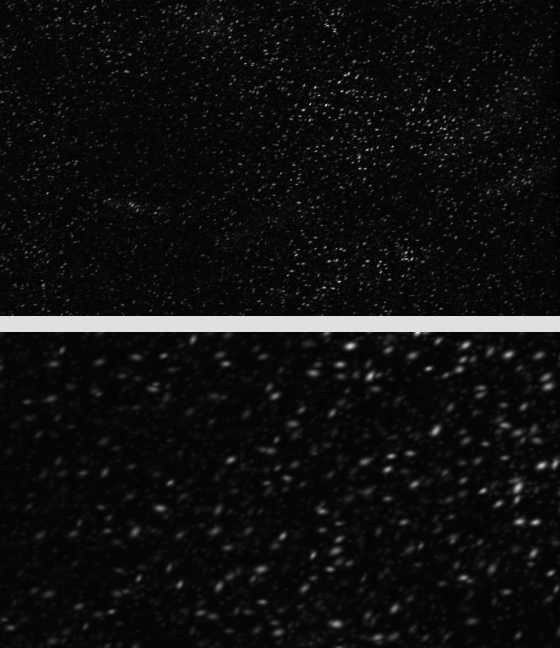
Top: the whole. Bottom: its middle third, enlarged.
A Shadertoy shader for this texture:

```glsl
float hash(vec2 p) {
    p = fract(p * vec2(0.1031, 0.1137));
    p += dot(p, p.yx + 33.33);
    return fract((p.x + p.y) * p.x * 17.0);
}

vec2 hash2(vec2 p) {
    return vec2(hash(p), hash(p + 71.7));
}

mat2 rotation(float angle) {
    float c = cos(angle), s = sin(angle);
    return mat2(c, -s, s, c);
}

// Scattered soft ellipses, one per cell; a high rarity leaves few bright ones
float flecks(vec2 p, float cells, float rarity, vec2 radii) {
    vec2 q = p * cells + 40.0, cell = floor(q);
    float light = 0.0;
    for (int y = -1; y <= 1; y++) {
        for (int x = -1; x <= 1; x++) {
            vec2 id = cell + vec2(x, y);
            vec2 offset = q - id - hash2(id);
            float tilt = 0.5 + 1.2 * (hash(id + 13.1) - 0.5);
            vec2 d = rotation(-tilt) * offset;
            d = vec2(d.x * cos(2.0 * tilt) + d.y * sin(2.0 * tilt),
                     d.y * cos(2.0 * tilt) - d.x * sin(2.0 * tilt));
            d /= radii * mix(0.75, 1.2, hash(id + 29.3));
            light = max(light, pow(hash(id + 57.9), rarity) * exp(-dot(d, d)));
        }
    }
    return light;
}

// Smooth clumps summed from neighbouring cells
float clumps(vec2 p, float cells) {
    vec2 q = p * cells + 20.0, cell = floor(q);
    float sum = 0.0, weight = 0.0;
    for (int y = -1; y <= 1; y++) {
        for (int x = -1; x <= 1; x++) {
            vec2 id = cell + vec2(x, y);
            vec2 d = q - id - hash2(id);
            float w = exp(-3.0 * dot(d, d));
            sum += w * hash(id + 91.3);
            weight += w;
        }
    }
    return sum / weight;
}

float waves(vec2 p) {
    return sin(p.x * 5.0 + 2.0 * sin(p.y * 4.0)) * 0.5
         + sin(p.y * 11.0 + 1.5 * sin(p.x * 7.0)) * 0.3
         + sin(dot(p, vec2(17.0, -13.0))) * 0.2;
}

float patchGlow(vec2 p, vec2 center, vec2 size) {
    vec2 d = (p - center) / size;
    return exp(-dot(d, d));
}

float streak(vec2 p, vec2 a, vec2 b, float width) {
    vec2 ab = b - a;
    float t = clamp(dot(p - a, ab) / dot(ab, ab), 0.0, 1.0);
    vec2 d = (p - a - ab * t) / width;
    return exp(-dot(d, d));
}

float grainDensity(vec2 p) {
    float d = 0.22 + 0.07 * waves(p);
    d += 0.36 * patchGlow(p, vec2(1.00, 0.68), vec2(0.33, 0.30));
    d += 0.32 * patchGlow(p, vec2(1.05, 0.13), vec2(0.36, 0.16));
    d += 0.26 * patchGlow(p, vec2(1.45, 0.62), vec2(0.30, 0.20));
    d += 0.24 * patchGlow(p, vec2(0.13, 0.33), vec2(0.09, 0.28));
    d += 0.20 * patchGlow(p, vec2(0.40, 0.90), vec2(0.45, 0.12));
    d *= 0.35 + 0.8 * clumps(p, 9.0) + 0.55 * clumps(p, 27.0);
    return max(d, 0.05);
}

// Broad scuffs in the surface
float scuffs(vec2 p) {
    vec2 q = p + 0.012 * vec2(waves(p * 5.0), waves(p.yx * 6.0));
    float s = 0.7 * streak(q, vec2(1.39, 0.50), vec2(1.67, 0.72), 0.035);
    s += 0.8 * streak(q, vec2(1.56, 0.39), vec2(1.73, 0.48), 0.022);
    s += 0.9 * streak(q, vec2(0.34, 0.36), vec2(0.52, 0.33), 0.018);
    s += 0.5 * streak(q, vec2(0.70, 0.23), vec2(0.95, 0.34), 0.025);
    return s + 0.8 * patchGlow(q, vec2(0.66, 0.92), vec2(0.06, 0.06));
}

// Narrow cracks that gather bright grains
float veins(vec2 p) {
    vec2 q = p + 0.008 * vec2(waves(p * 8.0), waves(p.yx * 9.0));
    float v = streak(q, vec2(0.98, 1.01), vec2(1.07, 0.88), 0.006);
    v += 0.8 * streak(q, vec2(0.88, 1.01), vec2(0.81, 0.94), 0.006);
    v += 0.6 * streak(q, vec2(0.17, 0.30), vec2(0.12, 0.14), 0.010);
    return v + 0.8 * streak(q, vec2(0.98, 0.05), vec2(1.09, 0.13), 0.012);
}

void mainImage(out vec4 fragColor, in vec2 fragCoord) {
    vec2 p = fragCoord / iResolution.y;
    float density = grainDensity(p);
    float scuff = scuffs(p), vein = veins(p);

    float coarse = flecks(p, 85.0, 8.0, vec2(0.42, 0.25));
    float fine = flecks(p + 3.7, 150.0, 3.0, vec2(0.46, 0.32));
    float ridges = flecks(p * vec2(0.35, 1.0) + 7.1, 70.0, 2.0, vec2(0.5, 0.25));

    // Dark stone, then dust, scuffs and bright grains
    float light = 0.018 + 0.014 * ridges;
    light += fine * (0.025 + 0.13 * density + 0.13 * scuff + 0.30 * vein);
    light += scuff * (0.015 + 0.06 * ridges);
    light += coarse * (1.25 * density + 0.30 * scuff + 0.50 * vein);
    light *= smoothstep(0.0, 0.03, iResolution.x / iResolution.y - p.x) * 0.4 + 0.6;
    fragColor = vec4(vec3(min(light, 0.9)), 1.0);
}
```
